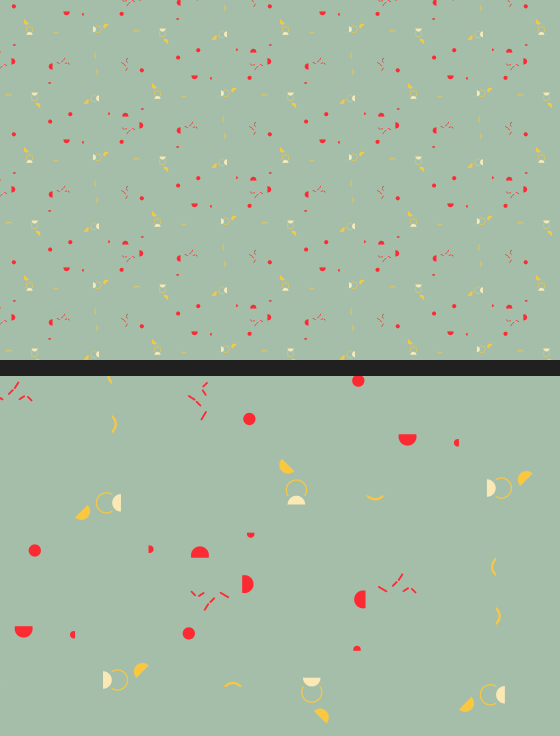
Top: the whole. Bottom: its middle third, enlarged.
A WebGL 1 fragment shader for this pattern:

```glsl
precision highp float;

uniform vec2 u_resolution;

// All lengths are in units of 1/768 of the canvas width, y pointing down.
const float UNITS_ACROSS = 768.0;
const float TILE = 175.5;
const float QUARTER_TURN = 1.5707963;

const vec3 SAGE = vec3(0.647, 0.745, 0.663);
const vec3 RED = vec3(0.99, 0.17, 0.20);
const vec3 YELLOW = vec3(0.98, 0.78, 0.25);
const vec3 CREAM = vec3(0.98, 0.91, 0.71);

const float DOT_RADIUS = 2.8;
const float BLOB_RADIUS = 4.1;
const float CHIP_RADIUS = 1.7;
const float HALF_RADIUS = 4.0;
const float RING_RADIUS = 4.6;
const float RING_HALF_WIDTH = 0.28;
const float ARC_HALF_WIDTH = 0.5;
const float STROKE_HALF_WIDTH = 0.42;

vec2 turn(vec2 v, float quarters) {
  float c = cos(quarters * QUARTER_TURN);
  float s = sin(quarters * QUARTER_TURN);
  return vec2(c * v.x - s * v.y, s * v.x + c * v.y);
}

// Offset to the nearest repeat; every other column drops half a tile.
vec2 wrapHalfDrop(vec2 d) {
  float column = floor(d.x / TILE + 0.5);
  d -= vec2(column, 0.5 * column) * TILE;
  d.y -= floor(d.y / TILE + 0.5) * TILE;
  return d;
}

// Coordinates local to a part of a motif turned about its anchor.
vec2 partSpace(vec2 p, vec2 anchor, vec2 offset, float quarters) {
  return turn(wrapHalfDrop(p - anchor - turn(offset, quarters)), -quarters);
}

// Disc bulging toward +y, cut flat at y = -cut.
float cutDisc(vec2 q, float radius, float cut) {
  return max(length(q) - radius, -q.y - cut);
}

// Part of a ring lying above the given y.
float ringArc(vec2 q, float radius, float halfWidth, float minY) {
  return max(abs(length(q) - radius) - halfWidth, minY - q.y);
}

float stroke(vec2 q, vec2 a, vec2 b) {
  vec2 along = b - a;
  float t = clamp(dot(q - a, along) / dot(along, along), 0.0, 1.0);
  return length(q - a - t * along) - STROKE_HALF_WIDTH;
}

// Blob, small chip and dot set along a line.
float redTrio(vec2 p, vec2 anchor, float quarters) {
  vec2 blob = partSpace(p, anchor, vec2(0.0, -1.4), quarters);
  vec2 chip = partSpace(p, anchor, vec2(22.9, 1.4), quarters);
  vec2 spot = partSpace(p, anchor, vec2(75.5, 0.8), quarters);
  float d = cutDisc(blob, BLOB_RADIUS, 1.1);
  d = min(d, cutDisc(vec2(chip.y, -chip.x), CHIP_RADIUS, 0.6));
  return min(d, length(spot) - DOT_RADIUS);
}

// Loose cluster of short strokes.
float scribble(vec2 p, vec2 anchor, float quarters) {
  vec2 q = partSpace(p, anchor, vec2(0.0), quarters);
  float d = stroke(q, vec2(-9.3, 1.3), vec2(-5.9, 3.3));
  d = min(d, stroke(q, vec2(-0.2, -1.9), vec2(1.4, -4.4)));
  d = min(d, stroke(q, vec2(-2.9, 0.8), vec2(-1.2, -0.9)));
  d = min(d, stroke(q, vec2(2.0, 3.2), vec2(4.0, 1.9)));
  return min(d, stroke(q, vec2(5.8, 2.2), vec2(7.4, 3.8)));
}

vec3 paint(vec3 base, vec3 ink, float d, float pixel) {
  return mix(base, ink, clamp(0.5 - d / pixel, 0.0, 1.0));
}

// Ring with a cream half, a tilted yellow half and a stray arc.
vec3 ringGroup(vec3 base, vec2 p, vec2 anchor, float quarters, float pixel) {
  vec2 q = partSpace(p, anchor, vec2(0.0), quarters);
  vec2 leaf = partSpace(p, anchor, vec2(-3.8, -11.5), quarters);
  vec2 smile = partSpace(p, anchor, vec2(36.0, -0.4), quarters);
  vec2 tilted = vec2(leaf.x + leaf.y, leaf.y - leaf.x) * sqrt(0.5);
  float d = ringArc(vec2(q.x, -q.y), RING_RADIUS, RING_HALF_WIDTH, -2.6);
  d = min(d, cutDisc(tilted, HALF_RADIUS, 0.0));
  d = min(d, ringArc(smile, RING_RADIUS, ARC_HALF_WIDTH, 2.9));
  base = paint(base, YELLOW, d, pixel);
  return paint(base, CREAM, cutDisc(vec2(q.x, 6.6 - q.y), HALF_RADIUS, 0.0), pixel);
}

void main() {
  float pixel = UNITS_ACROSS / u_resolution.x;
  vec2 p = vec2(gl_FragCoord.x, u_resolution.y - gl_FragCoord.y) * pixel;

  // Yellow and cream groups, one per quarter turn
  vec3 color = SAGE;
  color = ringGroup(color, p, vec2(40.5, 41.2), 0.0, pixel);
  color = ringGroup(color, p, vec2(134.2, 40.3), 1.0, pixel);
  color = ringGroup(color, p, vec2(47.5, 133.6), 2.0, pixel);
  color = ringGroup(color, p, vec2(129.2, 134.8), 3.0, pixel);

  // Red trios and stroke clusters
  float red = redTrio(p, vec2(91.3, 18.2), 0.0);
  red = min(red, redTrio(p, vec2(69.6, 91.2), 1.0));
  red = min(red, redTrio(p, vec2(171.9, 157.4), 2.0));
  red = min(red, redTrio(p, vec2(18.2, 84.2), 3.0));
  red = min(red, scribble(p, vec2(87.5, 84.2), 0.0));
  red = min(red, scribble(p, vec2(0.0, 91.5), 2.0));
  red = min(red, scribble(p, vec2(171.3, 87.4), 3.0));
  color = paint(color, RED, red, pixel);

  gl_FragColor = vec4(color, 1.0);
}
```
